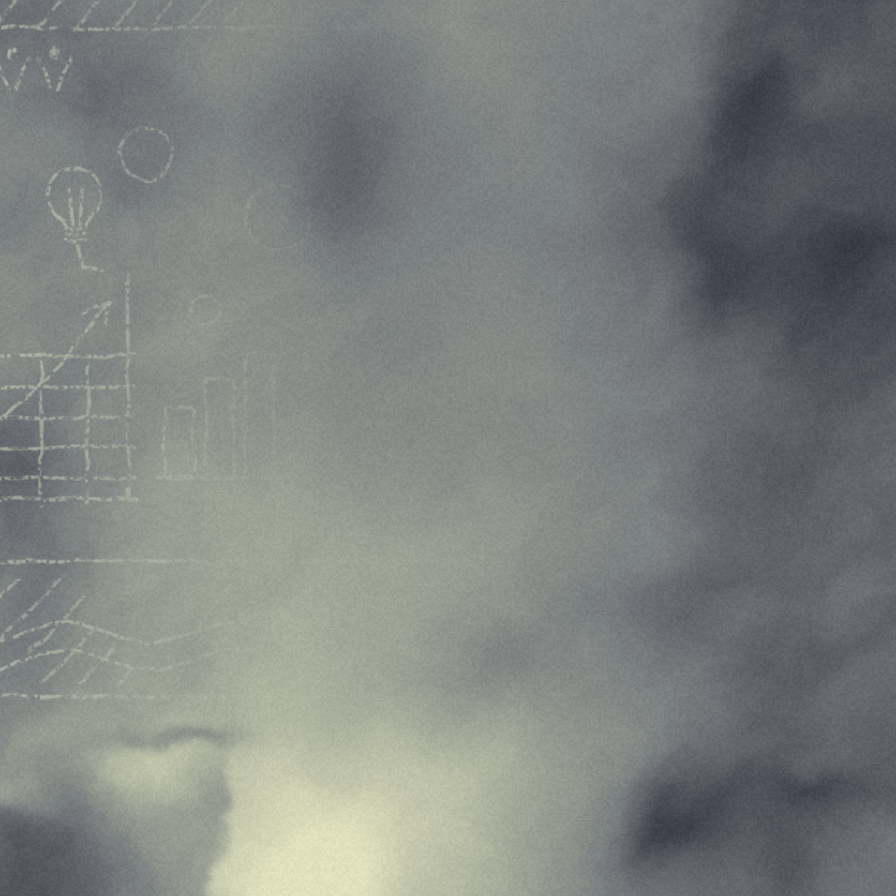
Reproduce this texture procedurally as a three.js fragment shader.

```glsl
// Storm clouds with a pale glow at the bottom and faint chalk sketches at the left.
// Soft blobs in noise-warped space give the cloud tone, a colour ramp tints it,
// and distances to segments, rings and waves give the chalk strokes.
varying vec2 vUv;

float hash(vec2 p) {
  vec3 q = fract(vec3(p.xyx) * 0.1031);
  q += dot(q, q.yzx + 33.33);
  return fract((q.x + q.y) * q.z);
}
float noise(vec2 p) {
  vec2 i = floor(p), f = fract(p);
  f = f * f * (3.0 - 2.0 * f);
  return mix(mix(hash(i), hash(i + vec2(1, 0)), f.x),
             mix(hash(i + vec2(0, 1)), hash(i + vec2(1, 1)), f.x), f.y);
}
float fbm(vec2 p) {
  float sum = 0.0, amp = 0.5;
  for (int i = 0; i < 6; i++) {
    sum += amp * noise(p);
    p = mat2(1.6, 1.2, -1.2, 1.6) * p + 7.3;
    amp *= 0.5;
  }
  return sum;
}
float blob(vec2 p, float x, float y, float rx, float ry) {
  vec2 d = (p - vec2(x, y)) / vec2(rx, ry);
  return exp(-dot(d, d));
}

float cloudTone(vec2 p) {
  vec2 q = p + 0.09 * (vec2(fbm(p * 5.0 + 3.0), fbm(p * 5.0 + 19.0)) - 0.5);
  q += 0.06 * (vec2(fbm(q * 13.0), fbm(q * 13.0 + 31.0)) - 0.5);
  float t = mix(0.535, 0.41, smoothstep(0.5, 0.9, q.x));
  // dark masses along the top and right
  t -= 0.11 * smoothstep(0.76, 0.83, q.x + 0.1 * (1.0 - q.y)) * smoothstep(0.52, 0.72, q.y);
  t -= 0.06 * blob(q, 0.84, 0.72, 0.13, 0.1);
  t -= 0.12 * blob(q, 0.39, 0.83, 0.075, 0.12);
  t -= 0.09 * blob(q, 0.07, 0.88, 0.17, 0.13);
  t -= 0.13 * blob(q, 0.02, 0.45, 0.1, 0.12);
  // lower shadows
  t -= 0.2 * blob(q, 0.76, 0.07, 0.09, 0.05);
  t -= 0.1 * blob(q, 0.93, 0.11, 0.06, 0.025);
  t -= 0.08 * blob(q, 0.55, 0.245, 0.07, 0.045);
  // glow and its crisp left border
  t += 0.06 * blob(q, 0.22, 0.46, 0.13, 0.16);
  t += 0.07 * blob(q, 0.4, 0.36, 0.26, 0.14);
  t += 0.35 * blob(q, 0.36, 0.05, 0.18, 0.18);
  t += 0.07 * blob(q, 0.62, 0.1, 0.16, 0.14);
  float border = 0.268 - 0.6 * max(0.05 - q.y, 0.0);
  t -= 0.16 * smoothstep(0.008, -0.012, q.x - border) * smoothstep(0.19, 0.1, q.y);
  t += 0.22 * blob(q, 0.18, 0.14, 0.055, 0.06);
  t += 0.17 * blob(q, 0.03, 0.12, 0.07, 0.03);
  t -= 0.17 * blob(q, 0.21, 0.187, 0.07, 0.014);
  // billows drawn out along a diagonal, strongest at the sides
  float rough = 0.1 + 0.15 * smoothstep(0.1, 0.45, abs(p.x - 0.46));
  vec2 along = mat2(0.8, -0.6, 0.6, 0.8) * q * vec2(1.0, 1.0);
  return t + rough * (fbm(along * vec2(6.0, 10.0) + 41.0) - 0.5);
}

vec3 tint(vec3 c, float t, float low, float high, vec3 next) {
  return mix(c, next, clamp((t - low) / (high - low), 0.0, 1.0));
}
vec3 ramp(float t) {
  vec3 c = tint(vec3(0.19, 0.19, 0.24), t, 0.17, 0.27, vec3(0.27, 0.27, 0.31));
  c = tint(c, t, 0.27, 0.4, vec3(0.40, 0.40, 0.43));
  c = tint(c, t, 0.4, 0.51, vec3(0.49, 0.51, 0.51));
  c = tint(c, t, 0.51, 0.6, vec3(0.58, 0.60, 0.56));
  c = tint(c, t, 0.6, 0.71, vec3(0.69, 0.71, 0.63));
  return tint(c, t, 0.71, 0.87, vec3(0.88, 0.88, 0.74));
}

float seg(vec2 p, float ax, float ay, float bx, float by) {
  vec2 a = vec2(ax, ay), d = vec2(bx, by) - a;
  return length(p - a - d * clamp(dot(p - a, d) / dot(d, d), 0.0, 1.0));
}
float ring(vec2 p, float x, float y, float r) { return abs(length(p - vec2(x, y)) - r); }
float box(vec2 p, float x, float y, float w, float h) {
  vec2 d = abs(p - vec2(x, y)) - vec2(w, h);
  return abs(length(max(d, 0.0)) + min(max(d.x, d.y), 0.0));
}
float stroke(float d) { return smoothstep(0.0034, 0.0006, d); }

float chalk(vec2 p) {
  p += 0.004 * (vec2(noise(p * 60.0), noise(p * 60.0 + 9.0)) - 0.5);
  vec2 m = vec2(abs(p.x - 0.084), p.y);
  // ruled lines, grid with a rising arrow
  float d = min(abs(p.y - 0.969), min(abs(p.y - 0.374), abs(p.y - 0.223)));
  d = min(d, min(seg(p, 0.0, 0.443, 0.152, 0.443), seg(p, 0.143, 0.693, 0.143, 0.444)));
  d = min(d, min(seg(p, 0.0, 0.53, 0.065, 0.59), seg(p, 0.065, 0.59, 0.122, 0.664)));
  d = min(d, min(seg(p, 0.122, 0.664, 0.093, 0.65), seg(p, 0.122, 0.664, 0.117, 0.64)));
  for (int i = 0; i < 5; i++) {
    float k = float(i);
    d = min(d, seg(p, 0.0, 0.603 - 0.0345 * k, 0.15, 0.603 - 0.034 * k));
    if (i > 2) continue;
    // bulb cap and bars
    d = min(d, seg(m, 0.0, 0.744 - 0.007 * k, 0.01, 0.746 - 0.007 * k));
    d = min(d, box(p, 0.2 + 0.045 * k, 0.505 + 0.016 * k, 0.016, 0.04 + 0.015 * k));
    if (i > 1) continue;
    // grid uprights, waves, forked stems with dots
    d = min(d, seg(p, 0.046 + 0.052 * k, 0.595, 0.045 + 0.052 * k, 0.437));
    d = min(d, abs(p.y - 0.294 + 0.03 * k - 0.011 * sin(p.x * 34.0 - 1.0)));
    vec2 s = p - vec2(0.014 + 0.047 * k, 0.92);
    d = min(d, min(seg(vec2(abs(s.x), s.y), 0.004, -0.02, 0.018, 0.016), length(s - vec2(0.0, 0.021)) - 0.004));
  }
  // bulb glass, filament and cable
  d = min(d, max(ring(p, 0.083, 0.782, 0.03), 0.757 - p.y));
  d = min(d, min(seg(m, 0.018, 0.76, 0.01, 0.745), seg(m, 0.007, 0.787, 0.004, 0.75)));
  d = min(d, min(seg(p, 0.087, 0.725, 0.092, 0.7), seg(p, 0.092, 0.7, 0.114, 0.698)));
  // rings, baseline and slanted hatching
  d = min(d, min(ring(p, 0.163, 0.828, 0.029), min(ring(p, 0.228, 0.654, 0.016), ring(p, 0.31, 0.757, 0.036))));
  d = min(d, seg(p, 0.175, 0.467, 0.315, 0.467));
  float slant = fract((p.x - 0.85 * p.y) * 24.0 + noise(p * 12.0) * 0.5);
  float band = step(0.969, p.y) + step(0.235, p.y) * step(p.y, 0.37) * step(0.45, noise(p * 16.0 + 5.0));
  return max(stroke(d), stroke(abs(slant - 0.5) / 32.0) * band * 0.75);
}

void main() {
  vec3 color = ramp(cloudTone(vUv));
  float dust = smoothstep(0.1, 0.75, noise(vUv * 300.0));
  color = mix(color, vec3(0.77, 0.80, 0.71), chalk(vUv) * dust * 0.6 * exp(-18.0 * vUv.x * vUv.x));
  gl_FragColor = vec4(color + 0.05 * (noise(vUv * 500.0) - 0.5), 1.0);
}
```
